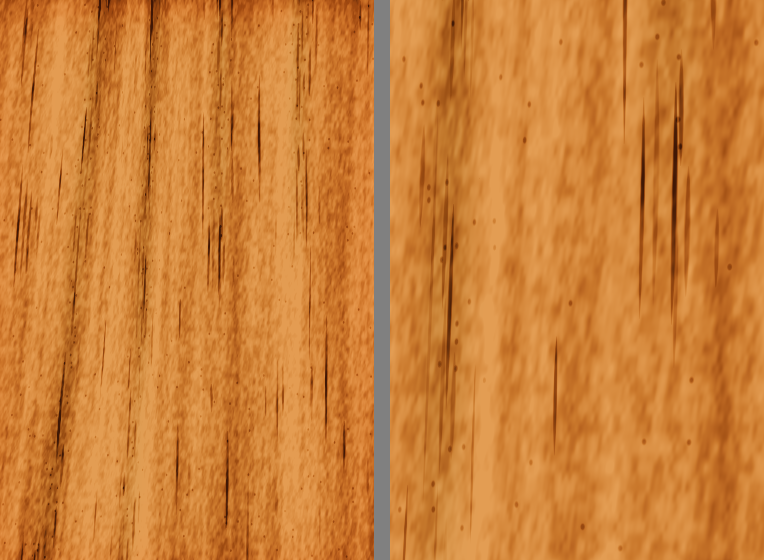
Left: the whole. Right: its middle third, enlarged.
Give the GLSL for this texture, as a WebGL 2 fragment shader.

```glsl
#version 300 es
precision highp float;
// Warm orange-brown wood board with leaning grain, dark mineral streaks and fine flecks.

#define TONE_LIFT 0.50      // overall brightness offset
#define BAND_CONTRAST 2.3   // broad lengthwise bands
#define LINE_CONTRAST 1.9   // narrow grain lines
#define FLECK_CONTRAST 1.9  // short pebbled fibres
#define LEAN 0.10           // slope of the grain on the left
#define VEIN_WIDTH 0.017    // half width of a stained vein
#define STREAK_WIDTH 0.0021 // half width of a dark streak
#define STREAK_DEPTH 4.2    // darkness of a streak
#define PORE_SIZE 0.0016    // radius of a pore
#define EDGE_SHADE 1.0      // darkening towards the borders

uniform vec2 u_resolution;
out vec4 fragColor;

float hash(vec2 p) {
    vec3 q = fract(vec3(p.xyx) * 0.1031);
    q += dot(q, q.yzx + 33.33);
    return fract((q.x + q.y) * q.z);
}

float noise(vec2 p) {
    vec2 i = floor(p), f = fract(p);
    f = f * f * (3.0 - 2.0 * f);
    return mix(mix(hash(i), hash(i + vec2(1, 0)), f.x),
               mix(hash(i + vec2(0, 1)), hash(i + vec2(1, 1)), f.x), f.y);
}

// Signed noise stretched along the grain.
float grain(vec2 p, float across, float along) {
    return noise(p * vec2(across, along) + across) - 0.5;
}

// Stained veins; those on the right fade out towards the bottom.
float veins(vec2 g) {
    float sum = 0.0;
    for (int i = 0; i < 4; i++) {
        float k = float(i);
        float centre = 0.08 + 0.145 * k + 0.012 * (noise(vec2(k * 7.0, g.y * 3.0)) - 0.5);
        float d = (g.x - centre) / VEIN_WIDTH;
        float fade = i < 2 ? 0.85 : smoothstep(0.45, 0.75, g.y);
        sum += exp(-d * d) * fade;
    }
    return sum;
}

// Tapered dark lines, one per staggered cell, gathered in the veins.
float streaks(vec2 g, vec2 cell, float seed, float pixel) {
    float column = floor(g.x / cell.x), dark = 0.0;
    for (int i = -1; i <= 1; i++) {
        float c = column + float(i);
        float shift = hash(vec2(c, seed));
        float row = floor(g.y / cell.y + shift);
        vec2 id = vec2(c, row + seed);
        vec2 centre = vec2(c + 0.2 + 0.6 * hash(id + 3.7), row + 0.5 - shift) * cell;
        float present = step(hash(id + 9.1), 0.05 + 0.62 * veins(centre));
        float span = cell.y * mix(0.2, 0.5, hash(id + 5.3));
        float t = (g.y - centre.y) / span;
        float taper = max(0.0, 1.0 - t * t);
        float width = STREAK_WIDTH * taper * mix(0.35, 1.0, hash(id + 1.9));
        float d = abs(g.x - centre.x + 0.02 * (g.y - centre.y));
        float body = 1.0 - smoothstep(width * 0.4, width + pixel, d);
        dark += present * body * sqrt(taper) * mix(0.25, 1.0, hash(id + 7.7));
    }
    return dark * (0.5 + noise(g * vec2(150.0, 25.0)));
}

// Tiny dark dots, denser inside the veins.
float pores(vec2 g, float vein, float pixel) {
    vec2 q = g / 0.012, id = floor(q);
    vec2 centre = 0.25 + 0.5 * vec2(hash(id + 2.3), hash(id + 8.9));
    float d = length((fract(q) - centre) * 0.012 * vec2(1.0, 0.7));
    float present = step(hash(id + 4.1), 0.04 + 0.3 * vein);
    return present * (1.0 - smoothstep(PORE_SIZE * 0.3, PORE_SIZE + 0.5 * pixel, d));
}

// Colour ramp over tone, from burnt brown to pale orange.
vec3 woodColor(float t) {
    vec3 c = mix(vec3(0.25, 0.09, 0.02), vec3(0.62, 0.30, 0.07), smoothstep(-5.5, -2.3, t));
    c = mix(c, vec3(0.73, 0.40, 0.13), clamp((t + 2.3) / 0.92, 0.0, 1.0));
    c = mix(c, vec3(0.79, 0.47, 0.17), clamp((t + 1.38) / 0.74, 0.0, 1.0));
    c = mix(c, vec3(0.84, 0.54, 0.24), clamp((t + 0.64) / 0.77, 0.0, 1.0));
    return mix(c, vec3(0.89, 0.615, 0.325), clamp((t - 0.13) / 1.3, 0.0, 1.0));
}

void main() {
    float pixel = 1.0 / u_resolution.y;
    vec2 p = gl_FragCoord.xy * pixel;
    float width = u_resolution.x * pixel;

    // Grain space: strong lean on the left, nearly upright further right.
    float lean = LEAN * mix(1.0, 0.25, smoothstep(0.15, 0.36, p.x));
    vec2 g = vec2(p.x - lean * p.y + 0.004 * grain(p, 6.0, 5.0), p.y);

    // Bands, grain lines and fibres.
    float tone = TONE_LIFT;
    tone += BAND_CONTRAST * grain(g, 17.0, 0.9);
    tone += LINE_CONTRAST * (grain(g, 58.0, 2.0) + 0.6 * grain(g, 170.0, 4.0));
    vec2 slanted = vec2(g.x - 0.12 * g.y, g.y);
    tone += FLECK_CONTRAST * (grain(slanted, 220.0, 85.0) + 0.5 * grain(slanted, 430.0, 170.0));

    // Stains, streaks and pores.
    float vein = veins(g) * (0.5 + noise(g * vec2(70.0, 4.0)));
    float dark = streaks(g, vec2(0.011, 0.24), 11.0, pixel)
               + 0.7 * streaks(g, vec2(0.008, 0.11), 47.0, pixel);
    tone -= 0.9 * vein + STREAK_DEPTH * dark + 2.0 * pores(g, vein, pixel);

    // Shaded borders.
    float edge = 0.8 * exp(-p.x / 0.05) + 1.3 * exp((p.x - width) / 0.07)
               + 1.7 * exp((p.y - 1.0) / 0.035) + 0.6 * exp(-p.y / 0.04);
    tone -= EDGE_SHADE * edge;

    vec3 color = woodColor(tone);
    color *= mix(vec3(1.0), vec3(0.96, 1.0, 1.0), min(vein, 1.0));
    color *= mix(vec3(1.0), vec3(1.02, 0.96, 0.92), min(edge, 1.0));
    fragColor = vec4(color, 1.0);
}
```
